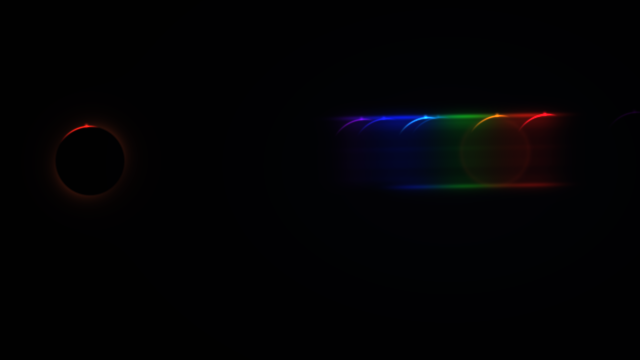
Give the GLSL for this background, as a WebGL 2 fragment shader.

```glsl
#version 300 es
precision highp float;
// A dim solar eclipse on the left and its flash spectrum spread out on the right.
uniform vec2 u_resolution;
out vec4 fragColor;

#define SUN_CENTER vec2(0.250, 0.553)
#define SUN_RADIUS 0.096
#define TOP_EDGE 0.677
#define LOW_EDGE 0.483
#define TILT 0.018
#define ARC_COUNT 7

// Arc centres along the spectrum, with the colour of each emission line
const float ARC_X[ARC_COUNT] = float[](1.014, 1.076, 1.192, 1.227, 1.391, 1.523, 1.772);
const vec3 ARC_COLOR[ARC_COUNT] = vec3[](
    vec3(0.26, 0.02, 0.40), vec3(0.06, 0.06, 0.42), vec3(0.10, 0.55, 0.80),
    vec3(0.00, 0.10, 0.22), vec3(0.75, 0.30, 0.03), vec3(0.90, 0.05, 0.13),
    vec3(0.06, 0.00, 0.09));

float bell(float x, float width) {
    x /= width;
    return exp(-x * x);
}

float hash(float n) {
    return fract(sin(n * 91.17) * 4375.85);
}

float noise(float x) {
    float i = floor(x);
    return mix(hash(i), hash(i + 1.0), smoothstep(0.0, 1.0, x - i));
}

// Colour of the dispersed light from violet to red
vec3 spectrum(float x) {
    vec3 light = vec3(0.03, 0.08, 0.85) * bell(x - 1.115, 0.105);
    light += vec3(0.02, 0.55, 0.04) * bell(x - 1.290, 0.090);
    light += vec3(0.62, 0.06, 0.03) * bell(x - 1.470, 0.105);
    light += vec3(0.12, 0.00, 0.20) * bell(x - 0.985, 0.050);
    return light * (1.0 - smoothstep(1.50, 1.64, x));
}

// Thin bright limb, fading towards its left end, with a small prominence
float limbArc(vec2 q) {
    float angle = atan(q.x, q.y);
    float span = smoothstep(-1.10, -0.30, angle) * (1.0 - smoothstep(-0.10, 0.30, angle));
    float line = bell(length(q) - SUN_RADIUS, 0.0028) * span;
    vec2 tip = q - 1.03 * SUN_RADIUS * vec2(-0.10, 0.995);
    return line + 0.6 * bell(length(tip), 0.005);
}

// Dark disc with a faint warm corona and a red crescent
vec3 eclipse(vec2 q) {
    float d = length(q) - SUN_RADIUS;
    float outside = smoothstep(-0.004, 0.004, d);
    float uneven = 0.65 + 0.35 * sin(2.0 * atan(q.y, q.x) - 0.4);
    vec3 corona = vec3(0.16, 0.055, 0.025) * exp(-max(d, 0.0) / 0.014) * uneven;
    corona += vec3(0.03, 0.010, 0.006) * exp(-max(d, 0.0) / 0.04);
    return corona * outside + vec3(0.85, 0.10, 0.07) * limbArc(q);
}

// Horizontal bands: a bright upper edge, a weaker lower edge and a streaked body
vec3 bands(vec2 p) {
    float y = p.y - TILT * (p.x - 1.3);
    float top = 0.70 * bell(y - TOP_EDGE, 0.006) + 0.22 * bell(y - TOP_EDGE + 0.005, 0.024);
    float low = 0.32 * bell(y - LOW_EDGE, 0.006) + 0.14 * bell(y - LOW_EDGE, 0.020);
    low *= smoothstep(1.03, 1.20, p.x);
    float body = smoothstep(LOW_EDGE - 0.02, LOW_EDGE + 0.03, y)
               * (1.0 - smoothstep(TOP_EDGE - 0.02, TOP_EDGE + 0.01, y));
    float height = clamp((y - LOW_EDGE) / (TOP_EDGE - LOW_EDGE), 0.0, 1.0);
    body *= mix(0.11, 0.27, height * height) * (0.8 + 0.4 * noise(y * 85.0));
    return spectrum(p.x) * (top + low + body);
}

void main() {
    vec2 p = gl_FragCoord.xy / u_resolution.y;
    p.x += 0.5 * (16.0 / 9.0 - u_resolution.x / u_resolution.y);

    // Night sky with a broad blue haze around the spectrum
    vec2 haze = (p - vec2(1.25, 0.54)) / vec2(0.55, 0.38);
    vec3 color = vec3(0.003, 0.003, 0.005) + vec3(0.004, 0.007, 0.018) * exp(-dot(haze, haze));

    color += eclipse(p - SUN_CENTER) + bands(p);

    // One image of the limb for every emission line
    for (int i = 0; i < ARC_COUNT; i++) {
        vec2 center = vec2(ARC_X[i], 0.580 + 0.026 * (ARC_X[i] - 1.30));
        color += ARC_COLOR[i] * limbArc(p - center);
    }

    // Faint full disc in the orange light
    float disc = length(p - vec2(1.375, 0.578)) - SUN_RADIUS;
    color += vec3(0.035, 0.008, 0.002) * (1.0 - smoothstep(-0.006, 0.006, disc));
    color += vec3(0.030, 0.006, 0.003) * bell(disc, 0.008);

    fragColor = vec4(color, 1.0);
}
```
